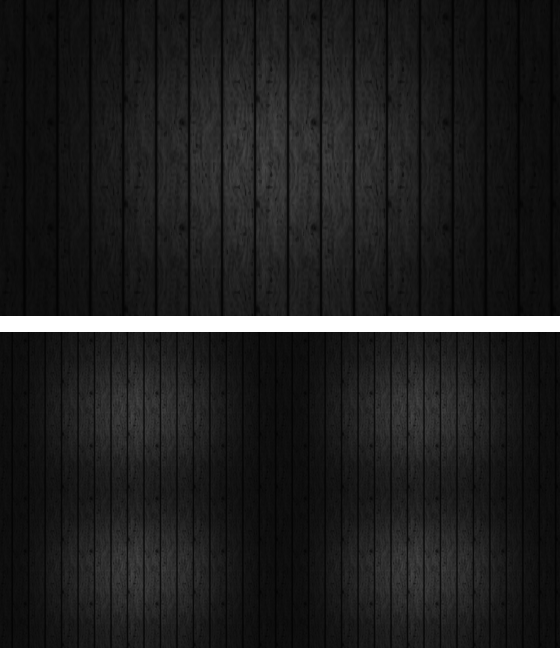
Top: one tile. Bottom: repeated 2 by 2.
Reproduce this texture procedurally as a WebGL 1 fragment shader.

```glsl
precision highp float;

uniform vec2 u_resolution;

const float PLANKS = 17.0;         // planks across the canvas
const float PLANK_SHIFT = 0.257;   // start of the first plank, in planks
const float VARIANTS = 4.0;        // different planks before the grain recurs
const float ROWS = 3.0;            // grain repeats up the canvas
const float ROW_ASPECT = 3.2;      // height of a repeat, in plank widths
const float SEAM_HALF_WIDTH = 0.03;
const float SHADOW_WIDTH = 0.10;
const float EDGE_DARK = 0.052;
const float CENTRE_LIGHT = 0.212;
const vec3 WOOD_TINT = vec3(1.0, 1.0, 1.0);
const vec2 SEAM_KNOT = vec2(0.07, 0.06);
const vec2 INNER_KNOT = vec2(0.76, 0.84);
const float TAU = 6.2831853;

float hash(vec2 p) {
  return fract(sin(dot(p, vec2(127.1, 311.7))) * 43758.5453);
}

// Value noise that wraps vertically after a whole number of cells
float wrapNoise(vec2 p, float period) {
  vec2 cell = floor(p);
  vec2 f = fract(p);
  f = f * f * (3.0 - 2.0 * f);
  float y0 = mod(cell.y, period);
  float y1 = mod(cell.y + 1.0, period);
  float low = mix(hash(vec2(cell.x, y0)), hash(vec2(cell.x + 1.0, y0)), f.x);
  float high = mix(hash(vec2(cell.x, y1)), hash(vec2(cell.x + 1.0, y1)), f.x);
  return mix(low, high, f.y);
}

// Noise over one plank, with cells counted across it and up one repeat
float grain(vec2 p, vec2 cells, float seed) {
  return wrapNoise(p * cells + vec2(seed * 53.0, 0.0), cells.y);
}

// Distance from a knot, stretched along the plank
float knotDistance(vec2 p, vec2 centre) {
  vec2 d = p - centre;
  d.y = (fract(d.y + 0.5) - 0.5) * ROW_ASPECT;
  return length(d * vec2(1.0, 0.55));
}

float woodTone(vec2 p, float variant) {
  float seed = variant + 1.0;
  vec2 knot = variant < 0.5 ? SEAM_KNOT : INNER_KNOT;
  float hasKnot = 1.0 - step(1.5, variant);
  float d = knotDistance(p, knot);
  float nearKnot = hasKnot * exp(-d * d * 22.0);

  // Growth lines bend around broad swells and knots
  float swell = grain(p, vec2(2.0, 3.0), seed);
  float lines = sin(TAU * (p.x * 4.0 + swell * 3.5 + nearKnot * 1.6));
  float bent = p.x + 0.12 * swell + 0.08 * nearKnot;

  // Fibres from coarse to fine
  vec2 q = vec2(bent, p.y);
  float coarse = grain(q, vec2(7.0, 4.0), seed + 5.0) - 0.5;
  float medium = grain(q, vec2(14.0, 10.0), seed + 10.0) - 0.5;
  float fine = grain(q, vec2(26.0, 32.0), seed + 15.0) - 0.5;

  // Short dark pores gathered in worn patches
  float pores = smoothstep(0.66, 0.9, grain(q, vec2(17.0, 18.0), seed + 20.0));
  float wear = smoothstep(0.4, 0.8, grain(p, vec2(2.0, 5.0), seed + 25.0));

  float tone = 1.02 + 0.06 * lines + 0.20 * coarse + 0.26 * medium + 0.26 * fine;
  tone -= pores * (0.10 + 0.28 * wear);
  tone -= hasKnot * 0.5 * (1.0 - smoothstep(0.02, 0.10, d + 0.06 * medium));
  return tone * (0.94 + 0.12 * hash(vec2(seed, 9.0)));
}

void main() {
  vec2 uv = gl_FragCoord.xy / u_resolution;

  // Plank number and position within it
  float across = mod(uv.x * PLANKS + PLANK_SHIFT, PLANKS);
  float variant = mod(floor(across), VARIANTS);
  vec2 p = vec2(fract(across), fract(uv.y * ROWS));
  float tone = woodTone(p, variant);

  // Dark joint, soft shadow and a faint lit bevel
  float aa = PLANKS / u_resolution.x;
  float edge = min(p.x, 1.0 - p.x);
  float joint = 1.0 - smoothstep(SEAM_HALF_WIDTH - 0.5 * aa, SEAM_HALF_WIDTH + 0.5 * aa, edge);
  float shadow = 1.0 - smoothstep(0.0, SHADOW_WIDTH, edge);
  float bevel = 1.0 - smoothstep(0.0, 0.5 * SEAM_HALF_WIDTH + aa, abs(p.x - 0.09));
  tone *= 1.0 - 0.4 * shadow;
  tone += 0.10 * bevel;
  tone = mix(tone, 0.22, joint);

  // Central light, level at the borders so that it wraps
  vec2 glow = 0.5 - 0.5 * cos(TAU * uv);
  float light = mix(EDGE_DARK, CENTRE_LIGHT, glow.x * (0.4 + 0.6 * glow.y));

  gl_FragColor = vec4(WOOD_TINT * light * max(tone, 0.0), 1.0);
}
```
